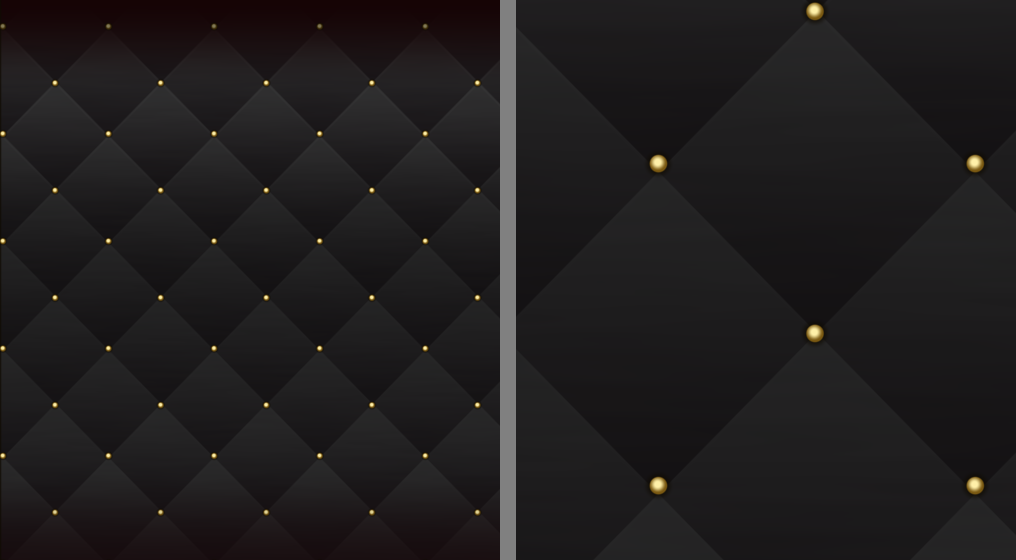
Left, the full canvas; right, a detail of the centre.
Write a Shadertoy shader that draws this pattern.

```glsl
// Dark quilted upholstery: shaded diamonds with gold studs and maroon fades.

const vec2 CELL = vec2(0.1886, 0.1917);         // lattice period, canvas heights
const vec2 DIAMOND_ORIGIN = vec2(0.0052, 0.0534);
const vec2 STUD_ORIGIN_A = vec2(0.0052, 0.0473);
const vec2 STUD_ORIGIN_B = vec2(0.0984, 0.1484);
const float STUD_RADIUS = 0.0052;

vec2 hashGradient(vec2 lattice) {
    float angle = 6.2832 * fract(sin(dot(lattice, vec2(127.1, 311.7))) * 43758.5);
    return vec2(cos(angle), sin(angle));
}

float gradientNoise(vec2 p) {
    vec2 i = floor(p), f = fract(p);
    vec2 u = f * f * (3.0 - 2.0 * f);
    vec2 e = vec2(1.0, 0.0);
    float low = mix(dot(hashGradient(i), f),
                    dot(hashGradient(i + e.xy), f - e.xy), u.x);
    float high = mix(dot(hashGradient(i + e.yx), f - e.yx),
                     dot(hashGradient(i + e.xx), f - e.xx), u.x);
    return mix(low, high, u.y);
}

// Bell curve around a depth, used for broad bands of light.
float band(float depth, float center, float width) {
    float x = (depth - center) / width;
    return exp(-x * x);
}

// Sawtooth whose falling edge is spread over the given width.
vec2 softFract(vec2 x, float width) {
    vec2 f = fract(x + 0.5 * width);
    return min(f, (1.0 - f) * (1.0 - width) / width);
}

// Offset from the nearest point of a rectangular lattice.
vec2 nearestOffset(vec2 p, vec2 origin, vec2 period) {
    return (fract((p - origin) / period + 0.5) - 0.5) * period;
}

// Each diamond falls from lit charcoal at its top to near black at its foot.
vec3 quilt(vec2 p, float pixel) {
    vec2 q = (p - DIAMOND_ORIGIN) / CELL;
    vec2 r = vec2(q.x + q.y, q.y - q.x);
    vec2 f = softFract(r, 2.0 * pixel / CELL.y);
    float fall = 0.5 * (f.x + f.y);

    float upperGlow = band(p.y, 0.18, 0.17);
    float gain = 0.95 + 0.32 * upperGlow + 0.16 * band(p.y, 0.86, 0.20);
    vec3 lit = vec3(0.147, 0.146, 0.148);
    vec3 shaded = vec3(0.078, 0.069, 0.076);
    vec3 color = gain * mix(lit, shaded, mix(fall, smoothstep(0.0, 1.0, fall), 0.6));

    // Faint stitched ridge, clearest where the light is strongest
    vec2 toSeam = abs(fract(r + 0.5) - 0.5);
    float seam = min(toSeam.x, toSeam.y) * CELL.y * 0.707;
    float ridge = 1.0 - smoothstep(0.0, 0.0012 + pixel, seam);
    return color + (0.004 + 0.012 * upperGlow) * ridge;
}

// Maroon darkness creeping in from the top and bottom.
vec3 maroonFade(vec3 color, float depth) {
    float top = 1.0 - smoothstep(0.0, 0.165, depth);
    float bottom = 0.75 * smoothstep(0.83, 1.03, depth);
    color = mix(color, vec3(0.085, 0.014, 0.020), top);
    return mix(color, vec3(0.090, 0.034, 0.044), bottom);
}

// Domed gold stud with a brown contact shadow and an off-centre glint.
vec3 addStud(vec3 color, vec2 offset, float brightness, float pixel) {
    float d = length(offset);
    float shadow = 1.0 - smoothstep(0.8, 1.8, d / STUD_RADIUS);
    color = mix(color, vec3(0.060, 0.042, 0.008), 0.8 * shadow);

    vec2 glintOffset = offset - STUD_RADIUS * vec2(-0.08, -0.15);
    float dome = 1.0 - smoothstep(0.25, 1.0, length(glintOffset) / STUD_RADIUS);
    vec3 gold = mix(vec3(0.48, 0.35, 0.07), vec3(1.00, 0.94, 0.66), dome);
    float cover = 1.0 - smoothstep(-pixel, pixel, d - STUD_RADIUS);
    return mix(color, gold * brightness, cover);
}

void mainImage(out vec4 fragColor, in vec2 fragCoord) {
    float pixel = 1.0 / iResolution.y;
    vec2 p = vec2(fragCoord.x, iResolution.y - fragCoord.y) * pixel;

    // Fabric with faint horizontal streaks
    vec3 color = quilt(p, pixel);
    color += 0.007 * gradientNoise(p * vec2(10.0, 120.0));
    color = maroonFade(color, p.y);

    // Thin dark border on the left
    float border = 1.0 - smoothstep(0.001, 0.001 + 1.5 * pixel, p.x);
    color = mix(color, vec3(0.060, 0.042, 0.008), 0.7 * border);

    // Two interleaved stud lattices, dimmed inside the fades
    float brightness = mix(0.5, 1.0, smoothstep(0.04, 0.13, p.y));
    brightness *= 1.0 - 0.3 * smoothstep(0.85, 1.0, p.y);
    color = addStud(color, nearestOffset(p, STUD_ORIGIN_A, CELL), brightness, pixel);
    color = addStud(color, nearestOffset(p, STUD_ORIGIN_B, CELL), brightness, pixel);

    fragColor = vec4(clamp(color, 0.0, 1.0), 1.0);
}
```
